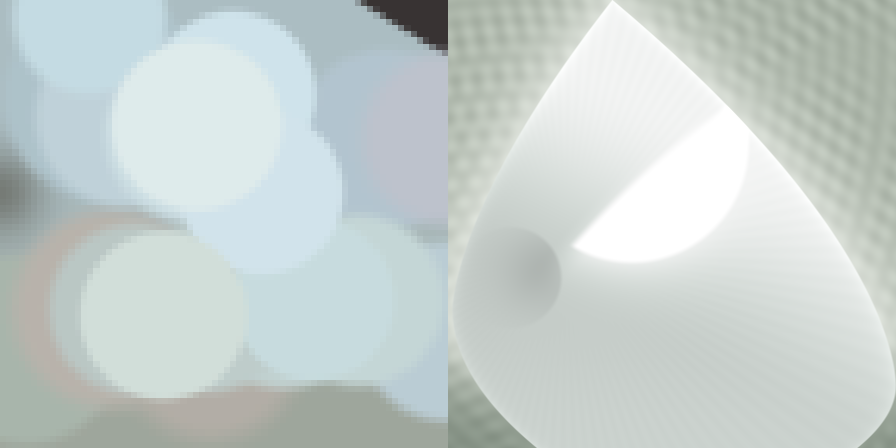
This background is drawn by a Shadertoy shader. Its source:

```glsl
// Two panels: overlapping pale blurred discs, and a glowing teardrop woven from fine arcs.
#define CELLS 72.0        // mosaic cells per panel height
#define DISC_EDGE 0.012   // softness of disc rims
#define LENS_CENTRE vec2(0.410, 0.325)
#define LENS_RADIUS 0.262
#define FOCUS vec2(0.263, 0.565)
#define WEAVE 0.016       // contrast of the woven arcs
#define FAN 0.004         // contrast of the rays inside the drop

// Paint one disc over the colour so far
void disc(inout vec3 col, vec2 p, vec2 centre, float radius, float soft, vec3 tint) {
    col = mix(col, tint, 1.0 - smoothstep(-soft, soft, length(p - centre) - radius));
}

// Blurred lights, seen through a coarse mosaic
vec3 discPanel(vec2 p) {
    p = (floor(p * CELLS) + 0.5) / CELLS;
    float e = DISC_EDGE;
    vec3 col = mix(vec3(0.67, 0.74, 0.76), vec3(0.62, 0.65, 0.61), smoothstep(0.3, 0.95, p.y));
    vec3 shade = vec3(0.46, 0.48, 0.46);
    col = mix(col, shade, exp(-dot(p - vec2(0.0, 0.43), p - vec2(0.0, 0.43)) / 0.009));
    float corner = 0.61 * (p.x - 0.794) - p.y;
    col = mix(col, vec3(0.22, 0.20, 0.20), smoothstep(-e, e, corner));

    // Dim discs at the back
    disc(col, p, vec2(0.24, 0.22), 0.23, 0.02, vec3(0.68, 0.76, 0.79));
    disc(col, p, vec2(0.86, 0.31), 0.20, 0.02, vec3(0.70, 0.77, 0.81));
    disc(col, p, vec2(1.00, 0.31), 0.19, 0.03, vec3(0.74, 0.76, 0.80));
    disc(col, p, vec2(0.06, 0.78), 0.21, 0.02, vec3(0.66, 0.71, 0.67));
    disc(col, p, vec2(0.25, 0.69), 0.22, 0.03, vec3(0.72, 0.70, 0.67));
    disc(col, p, vec2(0.47, 0.78), 0.20, 0.04, vec3(0.70, 0.68, 0.65));
    disc(col, p, vec2(1.00, 0.74), 0.20, 0.02, vec3(0.73, 0.80, 0.83));

    // Row of lower discs, stepping from right to left
    for (int i = 0; i < 4; i++) {
        float t = float(i) / 3.0;
        vec3 tint = mix(vec3(0.77, 0.84, 0.84), vec3(0.73, 0.78, 0.77), t);
        disc(col, p, vec2(0.80 - 0.50 * t, 0.67 + 0.02 * t), 0.19, 0.02, tint);
    }
    disc(col, p, vec2(0.70, 0.67), 0.18, e, vec3(0.78, 0.86, 0.87));

    // Bright discs in front
    disc(col, p, vec2(0.28, 0.26), 0.20, 0.02, vec3(0.75, 0.82, 0.85));
    disc(col, p, vec2(0.20, 0.04), 0.17, 0.02, vec3(0.77, 0.86, 0.89));
    disc(col, p, vec2(0.52, 0.21), 0.185, e, vec3(0.81, 0.89, 0.92));
    disc(col, p, vec2(0.43, 0.30), 0.195, 0.02, vec3(0.80, 0.87, 0.89));
    disc(col, p, vec2(0.585, 0.43), 0.182, e, vec3(0.82, 0.89, 0.92));
    disc(col, p, vec2(0.44, 0.28), 0.19, e, vec3(0.87, 0.92, 0.92));
    disc(col, p, vec2(0.365, 0.705), 0.187, e, vec3(0.82, 0.87, 0.85));
    return col;
}

// Inward offset of one drop flank: a power curve above its widest point, a parabola below
float flank(float y, float widest, float reach, float power, float curl) {
    float above = max(widest - y, 0.0) / widest;
    float below = max(y - widest, 0.0);
    return reach * pow(above, power) + curl * below * below;
}

// Two crossing families of arcs
float weave(vec2 p) {
    float a = length(p - vec2(0.15, 1.25));
    float b = length(p - vec2(1.35, -0.45));
    float c = length(p - vec2(-0.50, 0.10));
    return sin(a * 150.0) + sin(b * 135.0) + sin(c * 140.0);
}

vec3 dropPanel(vec2 p, float px) {
    float left = 0.010 + flank(p.y, 0.69, 0.357, 1.52, 1.96);
    float right = 1.0 - flank(p.y, 0.86, 0.633, 1.62, 4.4);
    float inside = 0.75 * min(p.x - left, right - p.x);

    // Woven ground, lighter beside the drop and darker at the foot
    float halo = exp(-max(-inside, 0.0) / 0.09);
    float foot = smoothstep(0.72, 1.0, p.y);
    vec3 ground = mix(vec3(0.66, 0.70, 0.65), vec3(0.85, 0.87, 0.84), halo * (1.0 - foot));
    ground = mix(ground, vec3(0.51, 0.56, 0.51), foot * (1.0 - 0.4 * halo));
    ground += WEAVE * weave(p) * (1.0 - 0.5 * halo);

    // Drop body, dimming away from the top
    float tone = mix(0.95, 0.775, smoothstep(0.0, 0.55, p.y - 0.5 * p.x));
    tone += 0.035 * smoothstep(0.6, 1.0, p.y);
    vec2 ray = p - FOCUS;
    tone += FAN * sin(atan(ray.y, ray.x) * 110.0) * smoothstep(0.1, 0.4, length(ray));

    // Dark fold that ends on a curved crease
    vec2 fold = p - vec2(0.23, 0.60);
    float crease = 1.0 - smoothstep(-0.006, 0.006, length(p - vec2(0.14, 0.62)) - 0.113);
    tone -= 0.09 * crease * exp(-dot(fold, fold) / 0.010);

    // Lens of light between a bowed diagonal and a round rim
    float t = (p.x - FOCUS.x) / 0.357;
    float bow = 0.08 * t * (1.0 - t);
    float diagonal = 0.74 * (p.y - FOCUS.y + 0.91 * (p.x - FOCUS.x) + bow);
    float rim = length(p - LENS_CENTRE) - LENS_RADIUS;
    float lit = smoothstep(-0.012, 0.012, diagonal);
    float glow = exp(-max(rim, 0.0) / 0.055) * smoothstep(-0.04, 0.05, diagonal);
    tone = mix(tone, 0.96, 0.75 * glow);
    tone = mix(tone, 1.0, lit * (1.0 - smoothstep(-0.008, 0.006, rim)));

    vec3 body = mix(vec3(0.98, 1.015, 0.995), vec3(1.0), smoothstep(0.8, 1.0, tone)) * tone;
    body += 0.05 * exp(-max(inside, 0.0) / 0.012);
    return mix(ground, body, smoothstep(-px, px, inside));
}

void mainImage(out vec4 fragColor, in vec2 fragCoord) {
    float px = 1.0 / iResolution.y;
    vec2 p = vec2(2.0 * fragCoord.x / iResolution.x, 1.0 - fragCoord.y * px);
    vec3 discs = discPanel(p);
    vec3 drop = dropPanel(p - vec2(1.0, 0.0), px);
    vec3 col = mix(discs, drop, smoothstep(-0.5 * px, 0.5 * px, p.x - 1.0));
    fragColor = vec4(clamp(col, 0.0, 1.0), 1.0);
}
```
